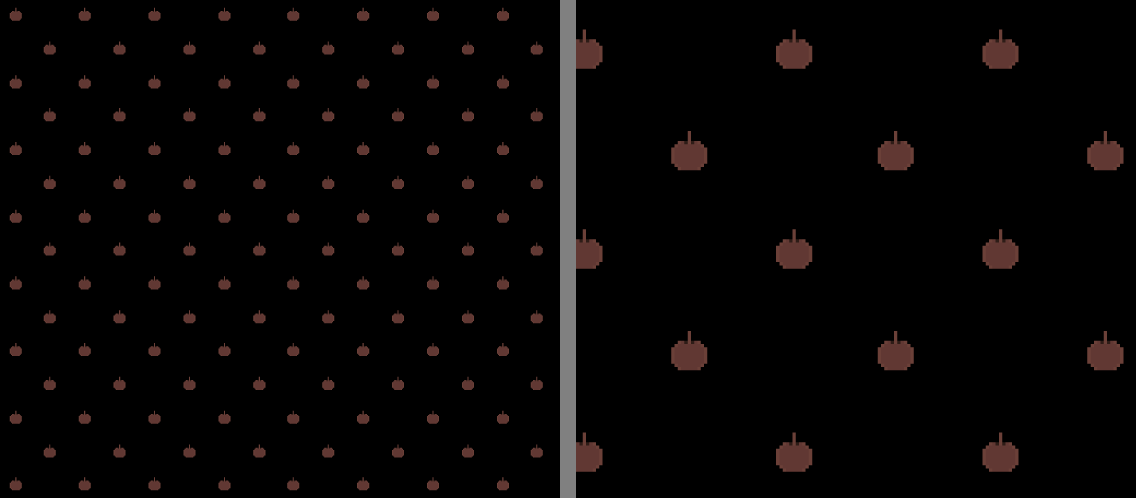
Left, the full canvas; right, a detail of the centre.
A Shadertoy shader for this pattern:

```glsl
// Colour of one square cell; cells count rightward and down from the top left
vec3 appleCell(vec2 cell) {
    // Staggered lattice, with each centre snapped to a whole cell
    float row = round((cell.y - 14.0) / 30.71);
    float shift = 14.1 + 31.85 * mod(row, 2.0);
    float column = round((cell.x - shift) / 63.7);
    vec2 centre = floor(vec2(shift + 63.7 * column, 14.8 + 30.71 * row));
    vec2 p = cell - centre;
    float side = abs(p.x);

    vec3 flesh = vec3(0.38, 0.22, 0.20);
    vec3 rim = vec3(0.42, 0.25, 0.22);
    vec3 notch = vec3(0.18, 0.11, 0.09);

    // Stem
    if (side < 0.5 && p.y > -7.5 && p.y < -3.5) return rim;

    // Body with stepped corners and a dip beside the stem
    float halfWidth = min(5.0, 7.0 - abs(p.y));
    if (abs(p.y) > 4.5 || side > halfWidth + 0.5) return vec3(0.0);
    if (p.y < -3.5 && side < 1.5) return notch;
    return side > halfWidth - 0.5 ? rim : flesh;
}

void mainImage(out vec4 fragColor, in vec2 fragCoord) {
    // Average a grid of samples to smooth the cell edges
    const int samples = 4;
    vec3 sum = vec3(0.0);
    for (int j = 0; j < samples; j++) {
        for (int i = 0; i < samples; i++) {
            vec2 offset = (vec2(i, j) + 0.5) / float(samples) - 0.5;
            vec2 point = fragCoord + offset;
            point.y = iResolution.y - point.y;
            sum += appleCell(floor(point * 456.0 / iResolution.y));
        }
    }
    fragColor = vec4(sum / float(samples * samples), 1.0);
}
```
